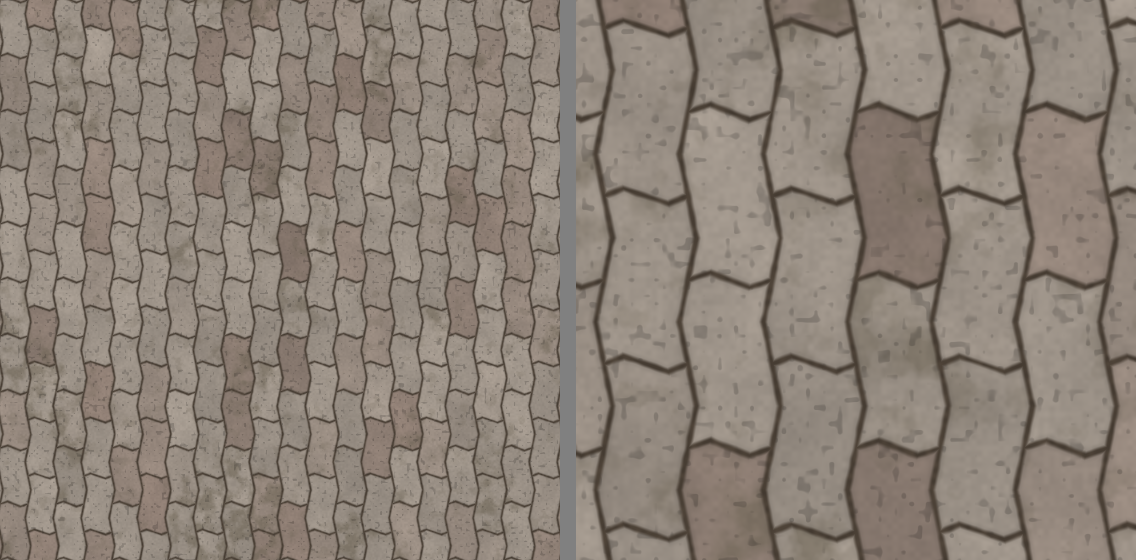
Left: the whole. Right: its middle third, enlarged.
Write a Shadertoy shader that draws this texture.

```glsl
// Interlocking zigzag concrete pavers in straight columns, alternate columns shifted by half a block.
// Triangle waves bend the joints; hashed tints, wrapped noise, stains and grit age each block.
// All lengths are fractions of the canvas and every lattice wraps, so the result tiles.
#define GRID vec2(20.0, 10.0)      // columns, blocks per column
#define SIDE_BEND 0.10             // zigzag of long sides, in block widths
#define END_BEND 0.045             // zigzag of short ends, in block heights
#define JOINT_CORE 0.0005          // half width of the darkest part
#define JOINT_EDGE 0.0026          // half width including worn rims
#define BEVEL 0.0055               // reach of the soft edge shading
#define STAIN 0.55                 // strength of dirt patches
#define GRIT 0.16                  // strength of fine speckles
#define STONE vec3(0.617, 0.578, 0.537)
#define ROSE vec3(0.535, 0.460, 0.420)
#define DIRT vec3(0.420, 0.385, 0.325)
#define JOINT vec3(0.285, 0.245, 0.205)

// Integer hash of a lattice point, 0 to 1
float hash(vec2 p, float seed) {
    uvec3 v = uvec3(ivec3(vec3(p, seed))) * uvec3(1597334673u, 3812015801u, 2798796415u);
    uint h = v.x ^ v.y ^ v.z;
    h = (h ^ (h >> 16)) * 2146121005u;
    h = (h ^ (h >> 15)) * 2221713035u;
    return float((h ^ (h >> 16)) >> 8) / 16777216.0;
}

// Value noise that wraps after `cells` lattice steps
float noise(vec2 uv, float cells, float seed) {
    vec2 p = uv * cells, i = floor(p), f = fract(p);
    f = f * f * (3.0 - 2.0 * f);
    vec2 a = mod(i, cells), b = mod(i + 1.0, cells);
    return mix(mix(hash(a, seed), hash(vec2(b.x, a.y), seed), f.x),
               mix(hash(vec2(a.x, b.y), seed), hash(b, seed), f.x), f.y);
}

float fbm(vec2 uv, float cells, float seed) {
    float sum = 0.0, gain = 0.5;
    for (int k = 0; k < 4; k++) {
        sum += gain * noise(uv, cells, seed + float(k));
        cells *= 2.0;
        gain *= 0.5;
    }
    return sum / 0.9375;
}

// Triangle wave: 0 at 0, +1 at 1/4, -1 at 3/4
float zigzag(float t) {
    return 1.0 - 4.0 * abs(fract(t + 0.25) - 0.5);
}

// Distance to the nearest joint; also returns the wrapped block index
float paverDistance(vec2 uv, out vec2 block) {
    vec2 p = uv * GRID;
    p.x -= SIDE_BEND * zigzag(p.y);
    float column = floor(p.x);
    p.y -= 0.5 * mod(column, 2.0) + END_BEND * zigzag(fract(p.x));
    block = mod(vec2(column, floor(p.y)), GRID);
    vec2 slope = 4.0 * vec2(SIDE_BEND, END_BEND) * vec2(GRID.y / GRID.x, GRID.x / GRID.y);
    vec2 gap = (0.5 - abs(fract(p) - 0.5)) / GRID / sqrt(1.0 + slope * slope);
    return min(gap.x, gap.y);
}

void mainImage(out vec4 fragColor, in vec2 fragCoord) {
    vec2 uv = fragCoord / iResolution.xy;
    float pixel = 1.0 / iResolution.y;
    vec2 block;
    float d = paverDistance(uv, block);
    d += 0.0007 * (noise(uv, 160.0, 3.0) - 0.5);

    // Tint and brightness of each block
    float tint = hash(block, 11.0);
    float rosy = smoothstep(0.55, 1.0, tint);
    vec3 color = mix(STONE, ROSE, 0.75 * rosy);
    color *= 1.0 + 0.09 * (hash(block, 12.0) - 0.5);

    // Cloudy weathering, shifted from block to block
    vec2 shift = vec2(hash(block, 13.0), hash(block, 14.0));
    float cloud = fbm(uv + shift, 24.0, 20.0);
    color *= 1.0 + 0.16 * (cloud - 0.5);

    // Ragged dirt patches, heavier on some blocks
    float patches = fbm(uv, 9.0, 30.0) + 0.25 * (hash(block, 15.0) - 0.5);
    float ragged = fbm(uv + shift, 48.0, 40.0);
    float dirt = smoothstep(0.50, 0.78, patches) * smoothstep(0.35, 0.70, ragged);
    dirt += 0.35 * smoothstep(0.60, 0.76, ragged);
    color = mix(color, DIRT, STAIN * min(dirt, 1.0));

    // Fine grit: pale grain and scattered dark pits
    float grain = noise(uv, 300.0, 50.0);
    float pits = smoothstep(0.74, 0.92, noise(uv, 210.0, 60.0));
    color *= 1.0 + 0.06 * (grain - 0.5) - GRIT * pits;

    // Rounded rims and dark joints
    color *= mix(0.91, 1.0, smoothstep(JOINT_CORE, BEVEL, d));
    float joint = 1.0 - smoothstep(JOINT_CORE - 0.5 * pixel, JOINT_EDGE + 0.5 * pixel, d);
    color = mix(color, JOINT * (0.9 + 0.2 * grain), joint);

    fragColor = vec4(color, 1.0);
}
```
